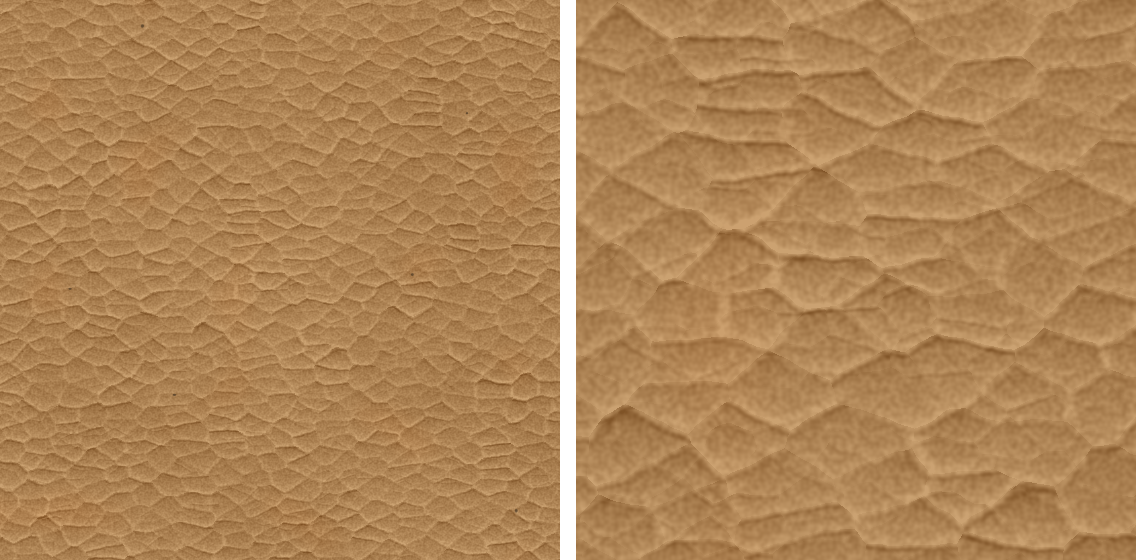
Left, the full canvas; right, a detail of the centre.
Write a three.js fragment shader that draws this texture.

```glsl
// Tan grained leather: staggered, jittered Voronoi cells form lens-shaped pebbles
// with thin pale creases, each shaded darker under its upper edge. A finer layer
// adds wrinkles; gradient noise adds mottling and nap, and specks mark the hide.

#define DARK_TAN vec3(0.617, 0.449, 0.268)
#define LIGHT_TAN vec3(0.750, 0.588, 0.400)
#define RUST_TINT vec3(0.008, -0.012, -0.020)
#define PEBBLE_SCALE vec2(27.0, 43.0)
#define WRINKLE_SCALE vec2(42.0, 61.0)
#define CELL_WIDTH 1.7
#define BASE_TONE 0.36
#define CREASE_LIGHT 0.60
#define CREASE_DARK 0.85
#define PEBBLE_SHADE 0.45
#define NAP_CONTRAST 0.50
#define MOTTLE_CONTRAST 0.20

varying vec2 vUv;

vec2 hash2(vec2 p) {
  vec3 q = fract(p.xyx * vec3(0.1031, 0.1030, 0.0973));
  q += dot(q, q.yzx + 33.33);
  return fract((q.xx + q.yz) * q.zy);
}

vec2 gradientAt(vec2 cell) {
  float angle = 6.28318 * hash2(cell).x;
  return vec2(cos(angle), sin(angle));
}

float gradientNoise(vec2 p) {
  vec2 i = floor(p), f = fract(p);
  vec2 u = f * f * f * (f * (f * 6.0 - 15.0) + 10.0);
  vec2 e = vec2(1.0, 0.0);
  float low = mix(dot(gradientAt(i), f),
                  dot(gradientAt(i + e), f - e), u.x);
  float high = mix(dot(gradientAt(i + e.yx), f - e.yx),
                   dot(gradientAt(i + e.xx), f - e.xx), u.x);
  return mix(low, high, u.y);
}

vec2 noise2(vec2 p) {
  return vec2(gradientNoise(p), gradientNoise(p + 57.3));
}

// Every other row is shifted half a cell, so that cells close into lenses
vec2 cellCentre(vec2 cell) {
  vec2 centre = cell + 0.5 + 0.68 * (hash2(cell + 11.0) - 0.5);
  centre.x += 0.5 * mod(cell.y, 2.0) - 0.25;
  return centre * vec2(CELL_WIDTH, 1.0);
}

// Relief of one cell layer: x = pale crease, y = dark line, z = soft shading
vec3 creases(vec2 p) {
  vec2 home = floor(p / vec2(CELL_WIDTH, 1.0)), nearest = home;
  float best = 20.0;
  for (int j = -1; j <= 1; j++) {
    for (int i = -1; i <= 1; i++) {
      vec2 cell = home + vec2(float(i), float(j));
      vec2 offset = cellCentre(cell) - p;
      float d = dot(offset, offset);
      if (d < best) { best = d; nearest = cell; }
    }
  }

  vec2 centre = cellCentre(nearest);
  vec3 relief = vec3(0.0);
  for (int j = -2; j <= 2; j++) {
    for (int i = -1; i <= 1; i++) {
      if (i == 0 && j == 0) continue;
      vec2 cell = nearest + vec2(float(i), float(j));
      vec2 other = cellCentre(cell);
      vec2 normal = normalize(other - centre);
      float d = max(dot(0.5 * (centre + other) - p, normal), 0.0);
      float strength = mix(0.3, 1.0, hash2(nearest + cell + 71.0).x);
      float ridge = exp(-d * d / 0.014);
      float groove = exp(-pow((d - 0.11) / 0.07, 2.0));
      float slope = smoothstep(0.0, 0.16, d) * exp(-3.2 * d);
      relief.x = max(relief.x, strength * ridge);
      relief.y = max(relief.y, strength * strength * groove * max(normal.y, 0.0));
      relief.z -= strength * slope * normal.y;
    }
  }
  return relief;
}

// Small dark marks scattered over the hide
float specks(vec2 uv) {
  float mark = 0.0;
  for (int k = 0; k < 6; k++) {
    vec2 seed = vec2(float(k) * 3.7 + 2.0, 19.0);
    vec2 d = uv - hash2(seed);
    vec2 size = mix(vec2(0.0015), vec2(0.0040), hash2(seed + 5.0));
    mark = max(mark, 1.0 - smoothstep(0.4, 1.3, length(d / size)));
  }
  return mark;
}

void main() {
  // Bend the grain broadly, then roughen the crease paths
  vec2 skin = vUv + 0.024 * noise2(vUv * 4.0) + 0.006 * noise2(vUv * 17.0);
  skin += 0.0017 * noise2(vUv * 80.0);

  vec3 pebbles = creases(skin * PEBBLE_SCALE);
  vec3 wrinkles = creases(skin * WRINKLE_SCALE + 40.0);
  float depth = 0.95 + 0.4 * gradientNoise(vUv * 8.0 + 8.0);
  float wrinkleDepth = 0.36 + 0.4 * gradientNoise(vUv * 13.0 + 25.0);

  vec3 relief = pebbles * depth + wrinkles * max(wrinkleDepth, 0.1);
  float mottle = gradientNoise(vUv * 3.0 + 3.0)
               + 0.6 * gradientNoise(vUv * 11.0 + 17.0);
  float nap = gradientNoise(vUv * 287.0) + 0.7 * gradientNoise(vUv * 163.0 + 9.0);

  float tone = BASE_TONE + CREASE_LIGHT * relief.x - CREASE_DARK * relief.y
             + PEBBLE_SHADE * relief.z + MOTTLE_CONTRAST * mottle
             + NAP_CONTRAST * nap;
  vec3 colour = mix(DARK_TAN, LIGHT_TAN, clamp(tone, -0.9, 1.35));

  // Faint rust patches and specks
  colour += RUST_TINT * smoothstep(0.2, 0.6, gradientNoise(vUv * 6.0 + 31.0));
  colour *= 1.0 - 0.4 * specks(vUv);
  gl_FragColor = vec4(colour, 1.0);
}
```
